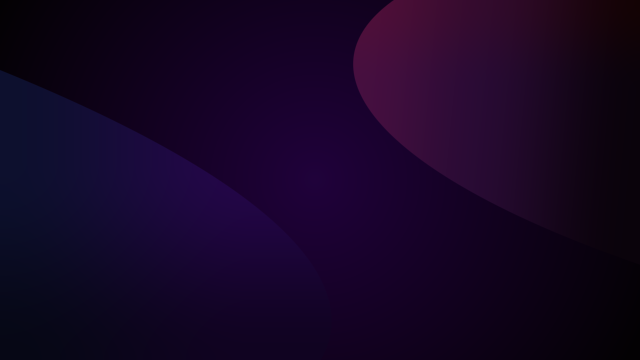
Reproduce this background procedurally as a WebGL 2 fragment shader.

```glsl
#version 300 es
precision highp float;

uniform vec2 u_resolution;
out vec4 outColor;

// Lengths are in canvas heights
const vec2  GLOW_CENTER = vec2(0.875, 0.502);
const float GLOW_RADIUS = 1.0;
const vec3  GLOW_COLOR  = vec3(0.125, 0.006, 0.230);
const vec3  NIGHT_COLOR = vec3(0.012, 0.002, 0.012);

// Each lobe is the conic u = a*u*u + b*u*t + c*t*t, measured from its tip
const vec2 RIGHT_TIP   = vec2(0.981, 0.822);
const vec3 RIGHT_CURVE = vec3(0.259, -0.691, 3.024);
const vec3 MAGENTA     = vec3(0.275, 0.058, 0.250);
const vec3 PLUM        = vec3(0.160, 0.042, 0.205);
const vec3 DUSK        = vec3(0.040, 0.010, 0.045);
const vec3 TOP_WARMTH  = vec3(0.035, 0.000, -0.030);

const vec2  LEFT_TIP    = vec2(0.921, 0.109);
const vec3  LEFT_CURVE  = vec3(0.098, -0.491, 2.376);
const vec3  NAVY        = vec3(0.050, 0.062, 0.180);
const vec3  VIOLET      = vec3(0.140, 0.024, 0.285);
const float BOTTOM_FADE = 0.45;

// Approximate signed distance to a lobe, positive inside
float lobeDistance(vec2 q, vec3 k) {
    float f = q.x - k.x * q.x * q.x - k.y * q.x * q.y - k.z * q.y * q.y;
    vec2 slope = vec2(1.0 - 2.0 * k.x * q.x - k.y * q.y,
                      -k.y * q.x - 2.0 * k.z * q.y);
    return f / max(length(slope), 0.001);
}

float coverage(float d, float pixel) {
    return smoothstep(-pixel, pixel, d);
}

vec3 backdrop(vec2 p) {
    float glow = 1.0 - min(distance(p, GLOW_CENTER) / GLOW_RADIUS, 1.0);
    return mix(NIGHT_COLOR, GLOW_COLOR, glow);
}

vec3 rightColor(vec2 p) {
    vec2 q = p - RIGHT_TIP;
    float across = clamp(q.x / 0.8 - 0.12 * q.y, 0.0, 1.0);
    vec3 color = mix(MAGENTA, PLUM, smoothstep(0.0, 0.5, across));
    color = mix(color, DUSK, smoothstep(0.4, 1.0, across));
    return color + TOP_WARMTH * smoothstep(0.75, 1.0, p.y);
}

vec3 leftColor(vec2 p) {
    vec3 color = mix(NAVY, VIOLET, smoothstep(0.0, 0.7, p.x));
    return color * mix(BOTTOM_FADE, 1.0, smoothstep(0.0, 0.55, p.y));
}

void main() {
    vec2 p = gl_FragCoord.xy / u_resolution.y;
    float pixel = 0.75 / u_resolution.y;

    // Lobe coordinates run inward from the tip and along its long side
    vec2 rightLocal = (p - RIGHT_TIP) * vec2(1.0, -1.0);
    vec2 leftLocal = (p - LEFT_TIP) * vec2(-1.0, 1.0);

    vec3 color = backdrop(p);
    color = mix(color, leftColor(p), coverage(lobeDistance(leftLocal, LEFT_CURVE), pixel));
    color = mix(color, rightColor(p), coverage(lobeDistance(rightLocal, RIGHT_CURVE), pixel));
    outColor = vec4(max(color, 0.0), 1.0);
}
```
